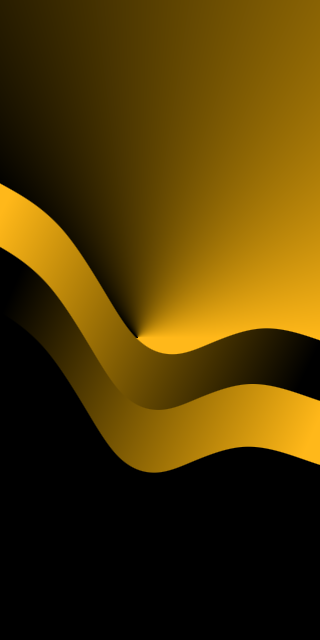
Write a Shadertoy shader that draws this background.

```glsl
// Two golden wave ribbons over a conic amber glow, with black below.

const float PI = 3.14159265;
const vec3 AMBER = vec3(1.0, 0.72, 0.10);

// Wave knots: x, height, slope (canvas is 1 wide and 2 high)
const int KNOTS = 8;
const vec3 WAVE[KNOTS] = vec3[KNOTS](
    vec3(0.000, 1.427, -0.55), vec3(0.182, 1.297, -1.05),
    vec3(0.339, 1.068, -1.67), vec3(0.430, 0.940, -0.95),
    vec3(0.539, 0.893,  0.00), vec3(0.677, 0.935,  0.40),
    vec3(0.833, 0.974,  0.00), vec3(1.057, 0.917, -0.32));

// Cubic Hermite segment between two knots
float hermite(vec3 a, vec3 b, float x) {
    float span = b.x - a.x;
    float t = (x - a.x) / span;
    float s = 1.0 - t;
    float ease = t * t * (3.0 - 2.0 * t);
    return mix(a.y, b.y, ease) + span * t * s * (a.z * s - b.z * t);
}

float waveHeight(float x) {
    int k = 0;
    for (int i = 1; i < KNOTS - 1; i++) {
        if (x >= WAVE[i].x) k = i;
    }
    return hermite(WAVE[k], WAVE[k + 1], x);
}

// Smooth coverage of the area below the wave, moved left and down by shift
float belowWave(vec2 p, vec2 shift) {
    float d = waveHeight(p.x + shift.x) - shift.y - p.y;
    return clamp(0.5 + d / max(fwidth(d), 1e-5), 0.0, 1.0);
}

// 0 at start, 1 at end, along the line between them
float linearRamp(vec2 p, vec2 start, vec2 end) {
    vec2 axis = end - start;
    return clamp(dot(p - start, axis) / dot(axis, axis), 0.0, 1.0);
}

// Brightest toward the right, fading to black at the given angle
float conicRamp(vec2 p, vec2 center, float darkAngle) {
    vec2 d = p - center;
    return clamp(1.0 - atan(d.y, d.x) / darkAngle, 0.0, 1.0);
}

// Dark tones lose their blue faster than red and green
vec3 gold(float light) {
    return AMBER * vec3(light, light, light * light * light);
}

void mainImage(out vec4 fragColor, in vec2 fragCoord) {
    vec2 p = fragCoord / iResolution.xy * vec2(1.0, 2.0);

    // Conic glow
    vec3 color = gold(conicRamp(p, vec2(0.43, 0.945), 133.0 * PI / 180.0));

    // Upper ribbon, bright on the left
    float upperLight = 1.0 - linearRamp(p, vec2(0.0, 1.323), vec2(0.964, 0.854));
    color = mix(color, gold(upperLight), belowWave(p, vec2(0.0)));

    // Lower ribbon, bright on the right
    float lowerLight = linearRamp(p, vec2(0.013, 1.036), vec2(0.964, 0.620));
    color = mix(color, gold(lowerLight), belowWave(p, vec2(0.044, 0.174)));

    // Black base
    color = mix(color, vec3(0.0), belowWave(p, vec2(0.057, 0.370)));

    fragColor = vec4(color, 1.0);
}
```
